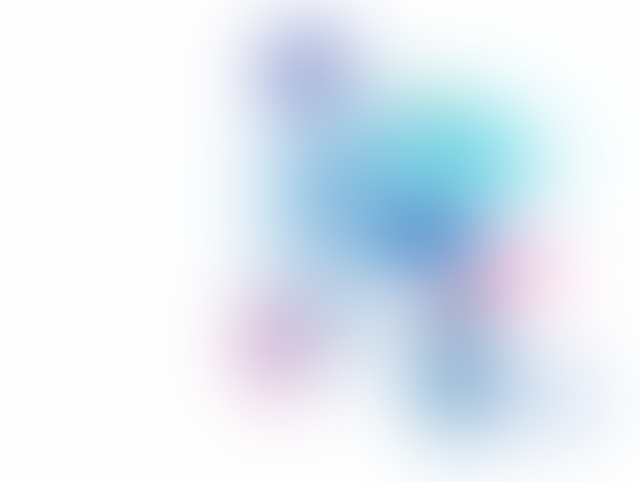
This background is drawn by a WebGL 2 fragment shader. Its source:

```glsl
#version 300 es
precision highp float;
// Soft blurred glows of violet, cyan, blue and rose on a white ground.

uniform vec2 u_resolution;
out vec4 outColor;

// Canvas shape: positions and radii are in units of its height
const vec2 CANVAS = vec2(1.326, 1.0);
const vec3 PAPER = vec3(0.997);

// Inks: how strongly each glow absorbs red, green and blue
const vec3 VIOLET = vec3(0.28, 0.25, 0.11);
const vec3 CYAN   = vec3(0.58, 0.13, 0.08);
const vec3 MINT   = vec3(0.05, 0.03, 0.04);
const vec3 BLUE   = vec3(0.45, 0.23, 0.10);
const vec3 INDIGO = vec3(0.50, 0.28, 0.10);
const vec3 ROSE   = vec3(0.02, 0.17, 0.09);
const vec3 TAUPE  = vec3(0.12, 0.11, 0.07);
const vec3 STEEL  = vec3(0.40, 0.24, 0.13);
const vec3 HAZE   = vec3(0.10, 0.07, 0.03);
const vec3 ORCHID = vec3(0.07, 0.18, 0.09);
const vec3 MIST   = vec3(0.14, 0.10, 0.06);

// Elliptical Gaussian falloff, 1 at the center
float glow(vec2 p, vec2 center, vec2 radius) {
    vec2 d = (p - center) / radius;
    return exp(-dot(d, d));
}

void main() {
    vec2 p = gl_FragCoord.xy / u_resolution * CANVAS;
    vec3 ink = vec3(0.0);

    // Upper glows
    ink += VIOLET * glow(p, vec2(0.634, 0.853), vec2(0.129, 0.129));
    ink += MINT   * glow(p, vec2(0.871, 0.793), vec2(0.138, 0.103));

    // Bright central band
    ink += CYAN   * glow(p, vec2(0.940, 0.664), vec2(0.181, 0.138));
    ink += BLUE   * glow(p, vec2(0.698, 0.595), vec2(0.164, 0.181));
    ink += INDIGO * glow(p, vec2(0.879, 0.509), vec2(0.129, 0.107));

    // Lower right
    ink += ROSE   * glow(p, vec2(1.030, 0.437), vec2(0.145, 0.129));
    ink += TAUPE  * glow(p, vec2(0.940, 0.371), vec2(0.103, 0.095));
    ink += STEEL  * glow(p, vec2(0.948, 0.224), vec2(0.129, 0.147));
    ink += HAZE   * glow(p, vec2(1.138, 0.172), vec2(0.147, 0.129));

    // Lower left
    ink += ORCHID * glow(p, vec2(0.569, 0.284), vec2(0.117, 0.135));
    ink += MIST   * glow(p, vec2(0.690, 0.345), vec2(0.164, 0.147));

    // Overlapping inks multiply like watercolor
    outColor = vec4(PAPER * exp(-ink), 1.0);
}
```
